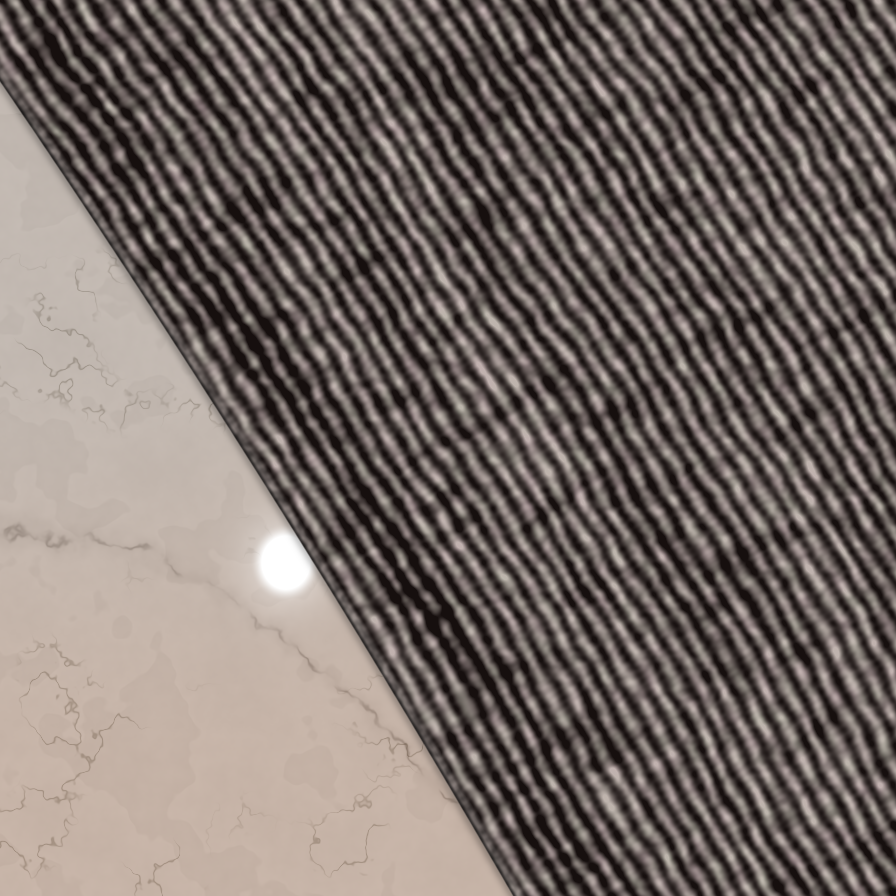
A WebGL 2 fragment shader for this texture:

```glsl
#version 300 es
precision highp float;

#define EDGE_TOP vec2(0.0, 0.909)
#define EDGE_DIR vec2(0.533, -0.846)
#define EDGE_BOW 0.035
#define RIB_PERIOD 0.0212
#define BEAD_LENGTH 0.019
#define LAMP_POS vec2(0.319, 0.372)
#define RIB_DARK vec3(0.085, 0.058, 0.055)
#define RIB_LIGHT vec3(0.70, 0.655, 0.635)
#define STONE_COOL vec3(0.765, 0.728, 0.699)
#define STONE_WARM vec3(0.782, 0.709, 0.660)

uniform vec2 u_resolution;
out vec4 fragColor;

const float TAU = 6.28319;

vec2 gradientAt(vec2 cell) {
    vec3 h = fract(cell.xyx * vec3(0.1031, 0.1030, 0.0973));
    h += dot(h, h.yzx + 33.33);
    float angle = TAU * fract((h.x + h.y) * h.z);
    return vec2(cos(angle), sin(angle));
}

float gradientNoise(vec2 p) {
    vec2 i = floor(p), f = p - i;
    vec2 w = f * f * f * (f * (f * 6.0 - 15.0) + 10.0);
    vec2 e = vec2(1.0, 0.0);
    float low = mix(dot(gradientAt(i), f), dot(gradientAt(i + e), f - e), w.x);
    float high = mix(dot(gradientAt(i + e.yx), f - e.yx),
                     dot(gradientAt(i + e.xx), f - e.xx), w.x);
    return mix(low, high, w.y);
}

float fbm(vec2 p) {
    float sum = 0.0, amp = 0.6;
    for (int i = 0; i < 4; i++) {
        sum += amp * gradientNoise(p);
        p = mat2(1.6, 1.2, -1.2, 1.6) * p + 7.3;
        amp *= 0.5;
    }
    return sum;
}

float bell(float x, float width) {
    return exp(-x * x / (width * width));
}

vec3 stone(vec2 p) {
    vec3 col = mix(STONE_WARM, STONE_COOL, smoothstep(0.1, 0.65, p.y));

    // Cloudy patches with soft borders
    float cloud = fbm(p * 9.0 + 3.0);
    col += 0.035 * cloud - 0.022 * smoothstep(0.06, 0.10, cloud);
    col += 0.012 * fbm(p * 70.0);

    // Scattered hairline cracks
    float crack = fbm(p * 17.0 + 21.0);
    float cluster = smoothstep(0.08, 0.32, gradientNoise(p * 8.0 + 11.0));
    col -= vec3(0.13, 0.13, 0.14) * bell(crack, 0.018) * cluster;

    // One long vein bending down to the right
    float vein = p.y - 0.41 + 1.2 * p.x * p.x + 0.035 * fbm(p * 22.0);
    float broken = smoothstep(-0.25, 0.3, gradientNoise(p * 32.0));
    col -= 0.12 * bell(vein, 0.0025) * broken + 0.025 * bell(vein, 0.013);

    // Reflected lamp: bright core and halo
    float r = length((p - LAMP_POS) * vec2(1.0, 0.9));
    float glow = 1.0 - smoothstep(0.018, 0.040, r);
    return mix(col, vec3(1.0), clamp(glow + 0.5 * bell(r, 0.046), 0.0, 1.0));
}

vec3 cloth(vec2 p, float across, float along) {
    // Darker worn band beside the hem
    float patchy = 0.65 + 0.8 * gradientNoise(vec2(along * 6.0, 4.0));
    float worn = bell(across - 0.08, 0.037) * clamp(patchy, 0.2, 1.0);

    // Wavering ribs
    float sway = 0.22 * gradientNoise(p * 24.0) + 0.5 * gradientNoise(p * 5.0 + 9.0);
    float phase = across / RIB_PERIOD + sway;
    float rib = 0.5 + 0.5 * cos(TAU * phase);

    // Beads along each rib, streaks and cross threads
    float bead = gradientNoise(vec2(phase * 1.1, along / BEAD_LENGTH));
    float fine = gradientNoise(vec2(phase * 2.3 + 5.0, along * 130.0));
    float streak = gradientNoise(vec2(across * 16.0, along * 4.0 + 2.0));
    float weft = cos(TAU * (along / 0.023 + 0.6 * gradientNoise(p * 30.0)));
    float cross = smoothstep(0.15, 0.5, gradientNoise(vec2(across * 9.0, along * 32.0)));

    float tone = 0.07 + 0.80 * rib;
    tone += bead * (0.16 + 0.36 * rib) + 0.20 * fine + 0.20 * streak;
    tone += worn * (0.14 * weft - 0.24) - 0.22 * cross;

    // Shadowed gathers near the upper border
    tone -= 0.25 * bell(length((p - vec2(0.49, 0.91)) * vec2(0.7, 1.4)), 0.035);
    tone -= 0.22 * bell(length(p - vec2(0.61, 0.985)), 0.035);
    vec3 col = mix(RIB_DARK, RIB_LIGHT, clamp(tone, 0.0, 1.08));

    // Slight green and mauve tint in the yarn
    float tint = gradientNoise(p * 38.0 + 17.0);
    col += vec3(-0.02, 0.018, -0.015) * tint * smoothstep(0.1, 0.7, tone);

    // Grey hem with a dark outline
    float hem = 1.0 - smoothstep(0.007, 0.014, across);
    vec3 hemColor = vec3(0.44, 0.41, 0.40) * (1.0 + 0.5 * fine + 0.4 * bead);
    col = mix(col, hemColor, 0.75 * hem);
    return col * (1.0 - 0.6 * bell(across - 0.001, 0.0025));
}

void main() {
    vec2 p = gl_FragCoord.xy / u_resolution;
    vec2 q = p - EDGE_TOP;
    float along = dot(q, EDGE_DIR);
    float across = dot(q, vec2(-EDGE_DIR.y, EDGE_DIR.x));
    across -= EDGE_BOW * along * (1.0745 - along);

    float pixel = 1.0 / min(u_resolution.x, u_resolution.y);
    float cover = smoothstep(-pixel, pixel, across);

    // Thin contact shadow on the stone
    vec3 ground = stone(p) * (1.0 - 0.22 * bell(across, 0.006));
    fragColor = vec4(mix(ground, cloth(p, across, along), cover), 1.0);
}
```
